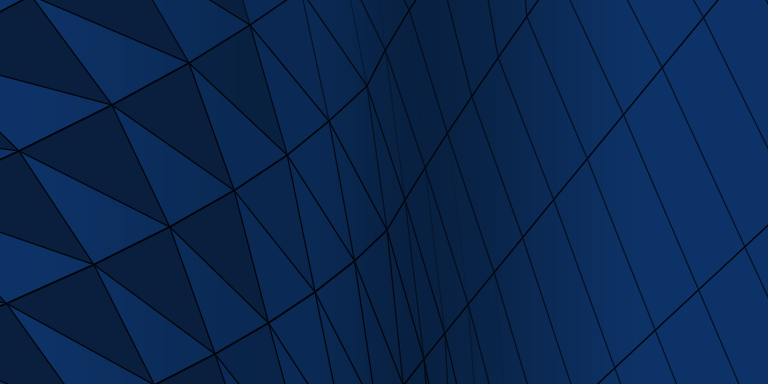
Write a WebGL 1 fragment shader that draws this background.

```glsl
precision highp float;

uniform vec2 u_resolution;

// A rail is two quadratic arcs of nodes that meet at the fold of the sheet
struct Rail {
    vec2 leftStart, leftStep, leftBend;
    vec2 rightStart, rightStep, rightBend;
};

// Mesh units per canvas height; mesh y runs downward
const float MESH_HEIGHT = 384.0;
const float FOLD_COLUMN = 5.0;
const float FIRST_COLUMN = -1.0;
const float LAST_COLUMN = 15.0;

const Rail RAIL_0 = Rail(vec2(120, -56), vec2(-78, 48), vec2(-11, 3.5),
                         vec2(205, -130), vec2(60, -50), vec2(0, 0));
const Rail RAIL_1 = Rail(vec2(250, 25), vec2(-53, 36), vec2(-8, 2),
                         vec2(301, -10), vec2(50, -25), vec2(-7, 0));
const Rail RAIL_2 = Rail(vec2(329, 121), vec2(-36, 33.5), vec2(-5.7, 0.6),
                         vec2(367, 86), vec2(15.5, -34), vec2(2.8, -2));
const Rail RAIL_3 = Rail(vec2(387, 230), vec2(-29, 31), vec2(-3.5, 0),
                         vec2(405, 200), vec2(19.1, -31.2), vec2(1.05, -1.1));
const Rail RAIL_4 = Rail(vec2(424, 359), vec2(-18, 26), vec2(-2.7, 0.6),
                         vec2(444.8, 333.2), vec2(22.1, -27.3), vec2(1.28, -1.52));
const Rail RAIL_5 = Rail(vec2(455, 518), vec2(-15, 24), vec2(-2, 0.6),
                         vec2(482, 493.2), vec2(27.4, -26.1), vec2(1.45, -1.3));
const Rail RAIL_6 = Rail(vec2(490, 680), vec2(-12, 24), vec2(-2, 0.6),
                         vec2(519, 653), vec2(32.7, -24.9), vec2(1.62, -1.08));

const vec3 BRIGHT_BLUE = vec3(0.052, 0.198, 0.405);
const vec3 MID_BLUE = vec3(0.040, 0.162, 0.330);
const vec3 FOLD_BLUE = vec3(0.033, 0.130, 0.260);
const vec3 FACET_SHADE = vec3(0.034, 0.122, 0.240);
const vec3 SEAM_COLOR = vec3(0.004, 0.018, 0.045);

const float RAIL_HALF_WIDTH = 0.95;
const float EDGE_HALF_WIDTH = 0.65;

Rail railAt(int row) {
    if (row == 0) return RAIL_0;
    if (row == 1) return RAIL_1;
    if (row == 2) return RAIL_2;
    if (row == 3) return RAIL_3;
    if (row == 4) return RAIL_4;
    if (row == 5) return RAIL_5;
    return RAIL_6;
}

vec2 node(Rail rail, float column) {
    float n = FOLD_COLUMN - column;
    if (n > -0.5) return rail.leftStart + n * (rail.leftStep + n * rail.leftBend);
    float m = -n - 1.0;
    return rail.rightStart + m * (rail.rightStep + m * rail.rightBend);
}

// Antialiased coverage of a segment; hairlines fade instead of vanishing
float seam(vec2 p, vec2 a, vec2 b, float halfWidth, float pixel) {
    vec2 ab = b - a;
    float along = clamp(dot(p - a, ab) / dot(ab, ab), 0.0, 1.0);
    float drawn = max(halfWidth, 0.5 * pixel);
    float d = length(p - a - along * ab);
    return halfWidth / drawn * clamp(0.5 + (drawn - d) / pixel, 0.0, 1.0);
}

// Signed distance to the line a-b, positive on the inner side
float side(vec2 p, vec2 a, vec2 b) {
    vec2 e = normalize(b - a);
    vec2 q = p - a;
    return e.x * q.y - e.y * q.x;
}

float triangle(vec2 p, vec2 a, vec2 b, vec2 c, float pixel) {
    float inside = min(side(p, a, b), min(side(p, b, c), side(p, c, a)));
    return clamp(0.5 + inside / pixel, 0.0, 1.0);
}

// Smooth light over the sheet, darkest just right of the fold
vec3 sheetColor(vec2 p) {
    vec3 color = mix(BRIGHT_BLUE, MID_BLUE, smoothstep(0.0, 270.0, p.x));
    color = mix(color, FOLD_BLUE, smoothstep(300.0, 415.0, p.x));
    return mix(color, BRIGHT_BLUE, smoothstep(420.0, 670.0, p.x));
}

void main() {
    float pixel = MESH_HEIGHT / u_resolution.y;
    vec2 p = gl_FragCoord.xy * pixel;
    p.y = MESH_HEIGHT - p.y;

    float shade = 0.0;
    float ink = 0.0;
    for (int row = 0; row < 6; row++) {
        Rail upper = railAt(row);
        Rail lower = railAt(row + 1);
        vec2 previous = node(upper, FIRST_COLUMN - 1.0);
        vec2 lowerPrevious = node(lower, FIRST_COLUMN - 1.0);
        for (float column = FIRST_COLUMN; column <= LAST_COLUMN; column++) {
            vec2 current = node(upper, column);
            vec2 lowerCurrent = node(lower, column);

            // Shaded facets dissolve toward the fold
            float centerX = (previous.x + current.x + lowerPrevious.x) / 3.0;
            float strength = 1.0 - smoothstep(215.0, 315.0, centerX);
            shade = max(shade, strength * triangle(p, previous, current, lowerPrevious, pixel));

            // Rails, long edges, and cross edges that fade past the fold
            float railWidth = RAIL_HALF_WIDTH * mix(1.0, 0.75, smoothstep(3.0, 7.0, column));
            float edgeFade = mix(1.0, 0.75, smoothstep(5.0, 7.0, column));
            float crossFade = 1.0 - smoothstep(4.0, 9.0, column);
            ink = max(ink, seam(p, previous, current, railWidth, pixel));
            ink = max(ink, edgeFade * seam(p, current, lowerCurrent, EDGE_HALF_WIDTH, pixel));
            ink = max(ink, crossFade * seam(p, current, lowerPrevious, EDGE_HALF_WIDTH, pixel));

            previous = current;
            lowerPrevious = lowerCurrent;
        }
    }

    vec3 color = mix(sheetColor(p), FACET_SHADE, shade);
    gl_FragColor = vec4(mix(color, SEAM_COLOR, ink), 1.0);
}
```
